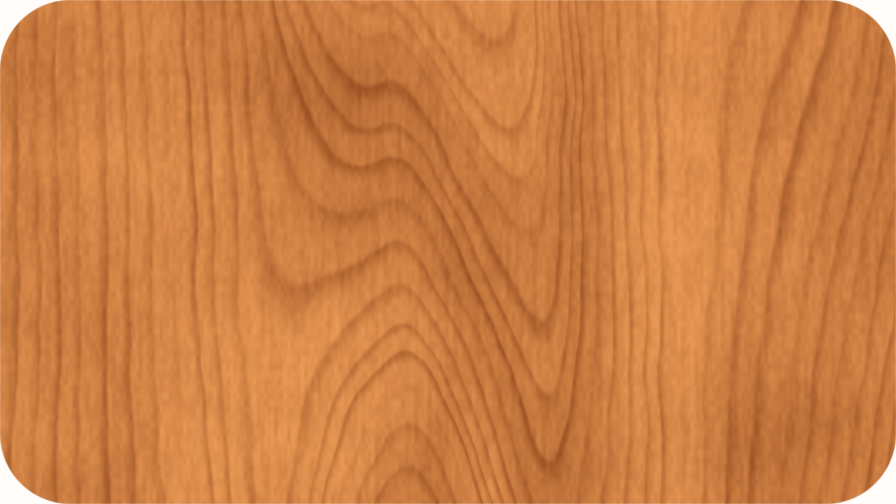
A WebGL 2 fragment shader for this texture:

```glsl
#version 300 es
precision highp float;

#define DARK_WOOD vec3(0.62, 0.33, 0.145)
#define LIGHT_WOOD vec3(0.89, 0.575, 0.315)
#define BACKDROP vec3(1.0, 0.99, 0.98)
#define CORNER_RADIUS 0.14
#define BASE_TONE 0.71
#define RING_DEPTH 0.50
#define BAND_DEPTH 0.34
#define CLOUD_DEPTH 0.30
#define FIBER_DEPTH 0.20
#define SPECK_DEPTH 0.20

uniform vec2 u_resolution;
out vec4 fragColor;

float hash(ivec2 cell) {
    uvec2 q = uvec2(cell) * uvec2(1597334673u, 3812015801u);
    uint n = (q.x ^ q.y) * 1597334673u;
    n = (n ^ (n >> 15)) * 2246822519u;
    return float((n ^ (n >> 13)) >> 8) / 16777216.0;
}

float noise(vec2 p) {
    ivec2 i = ivec2(floor(p));
    vec2 f = fract(p);
    f = f * f * (3.0 - 2.0 * f);
    float low = mix(hash(i), hash(i + ivec2(1, 0)), f.x);
    float high = mix(hash(i + ivec2(0, 1)), hash(i + ivec2(1, 1)), f.x);
    return mix(low, high, f.y);
}

float fbm(vec2 p) {
    float sum = 0.0, weight = 0.5;
    for (int k = 0; k < 4; k++) {
        sum += weight * noise(p);
        p = p * 2.03 + 17.3;
        weight *= 0.5;
    }
    return sum / 0.9375;
}

float softPositive(float x) {
    return 0.5 * (x + sqrt(x * x + 0.0008));
}

float glow(vec2 p, vec2 center, vec2 size) {
    vec2 d = (p - center) / size;
    return exp(-dot(d, d));
}

// Ring count: straight grain at the sides, an arch and a V between them
float ringField(vec2 p) {
    p.x += 0.05 * (fbm(p * vec2(3.0, 2.2) + 4.0) - 0.5);
    p.x += 0.007 * (noise(p * vec2(14.0, 11.0)) - 0.5);
    p.y += 0.03 * (fbm(p * vec2(9.0, 6.0) + 31.0) - 0.5);
    float x = p.x + 0.06 * (p.y - 0.45);

    float across = 6.0 - 20.0 * softPositive(0.51 - x)
                 - 6.0 * smoothstep(0.50, 0.80, x)
                 + 8.5 * smoothstep(0.80, 1.11, x)
                 - 24.0 * softPositive(x - 1.10);
    float rise = 12.5 * smoothstep(0.47, 0.78, x)
                      * (1.0 - 0.92 * smoothstep(0.85, 1.30, x))
               + 5.0 * smoothstep(1.25, 1.78, x)
               - 2.0 * (1.0 - smoothstep(0.0, 0.42, x));
    return across + rise * p.y;
}

// Dark late wood: soft on one side, crisp on the other
float ringLine(float rings, float blur) {
    float offset = fract(rings) - 0.6;
    float strength = mix(0.2, 1.0, hash(ivec2(int(floor(rings)), 7)));
    float crisp = 0.07 + 0.5 * blur;
    float wide = 0.20 + 0.5 * blur;
    float width = offset < 0.0 ? wide : crisp;
    float line = exp(-offset * offset / (width * width));
    return strength * line * smoothstep(0.5, 0.3, abs(fract(rings) - 0.5));
}

float woodTone(vec2 p) {
    float rings = ringField(p);
    rings += 0.7 * (noise(vec2(rings * 0.6, 3.0)) - 0.5);
    float blur = min(fwidth(rings), 0.6);
    float fade = 0.45 + 0.9 * fbm(p * vec2(5.0, 3.0) + 50.0);
    float tone = BASE_TONE - RING_DEPTH * fade * ringLine(rings, blur);

    // Broad bands and cloudy shimmer
    tone += BAND_DEPTH * (noise(vec2(rings * 0.37, p.y * 1.5 + 9.0)) - 0.5);
    tone += CLOUD_DEPTH * (fbm(p * vec2(2.0, 6.0) + 12.0) - 0.5);
    tone += 0.13 * glow(p, vec2(1.33, 0.65), vec2(0.12, 0.5));
    tone += 0.12 * glow(p, vec2(0.57, 0.35), vec2(0.12, 0.25));
    tone -= 0.22 * glow(p, vec2(0.89, 0.12), vec2(0.06, 0.25));
    tone -= 0.16 * glow(p, vec2(0.72, 0.82), vec2(0.15, 0.10));
    tone -= 0.08 * smoothstep(1.40, 1.46, p.x);

    // Vertical fibers and pores
    tone += FIBER_DEPTH * (noise(p * vec2(115.0, 14.0)) - 0.5);
    tone += SPECK_DEPTH * (noise(p * vec2(150.0, 70.0) + 80.0) - 0.5);
    return tone;
}

void main() {
    vec2 p = gl_FragCoord.xy / u_resolution.y;
    vec2 halfSize = 0.5 * u_resolution / u_resolution.y;
    vec3 wood = mix(DARK_WOOD, LIGHT_WOOD, clamp(woodTone(p), 0.0, 1.08));

    // Rounded panel outline
    vec2 d = abs(p - halfSize) - halfSize + CORNER_RADIUS;
    float edge = length(max(d, 0.0)) - CORNER_RADIUS;
    float pixel = 1.0 / u_resolution.y;
    fragColor = vec4(mix(wood, BACKDROP, smoothstep(-pixel, pixel, edge)), 1.0);
}
```
